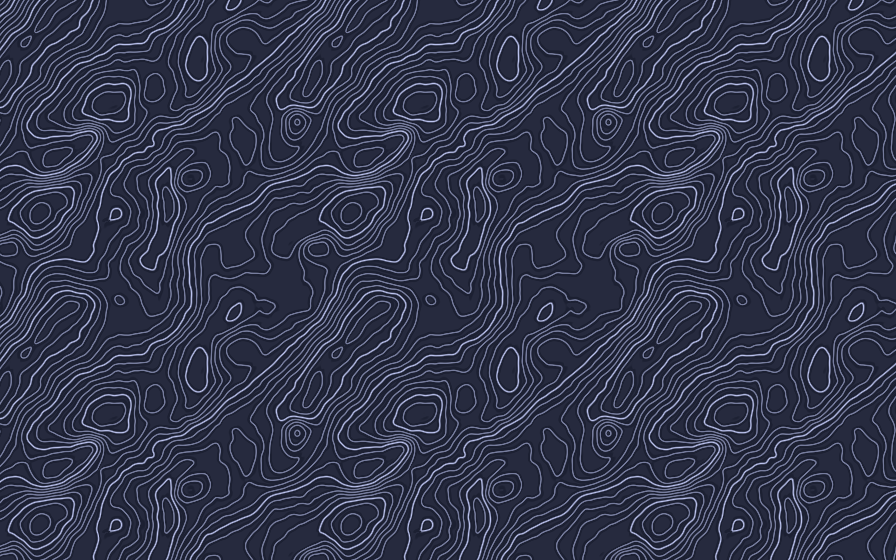
This pattern is drawn by a Shadertoy shader. Its source:

```glsl
// Seamless topographic map: pale contour lines on dark navy, on a square tile.
// Even diagonal slopes are bent by a wave and periodic noise, with hills and
// hollows set on their crests; every fifth contour of the field is heavier.

#define TILES_DOWN 1.8
#define RELIEF 8.8
#define BEND 0.08
#define WARP 0.085
#define ROUGHNESS 3.0
#define MAJOR_STEP 5.0
#define THIN_WIDTH 0.0013
#define BOLD_WIDTH 0.0023
#define HALO_WIDTH 0.0055
#define GROUND vec3(0.150, 0.165, 0.242)
#define SHADE vec3(0.108, 0.125, 0.196)
#define INK vec3(0.79, 0.82, 1.0)

const float TAU = 6.2831853;
const float STRETCH = 1.3;

// Landforms: centre x, centre y (downwards), radius, height
const int LANDFORMS = 12;
const vec4 landforms[LANDFORMS] = vec4[LANDFORMS](
    vec4(0.18, 0.50, 0.095, 7.8), vec4(0.30, 0.42, 0.060, 6.0),
    vec4(0.76, 0.13, 0.095, 6.2), vec4(0.49, 0.26, 0.075, 5.4),
    vec4(0.81, 0.81, 0.120, 7.0), vec4(0.05, 0.79, 0.065, 5.8),
    vec4(0.77, 0.48, 0.100, -6.6), vec4(0.96, 0.41, 0.050, -6.2),
    vec4(0.31, 0.83, 0.090, -4.8), vec4(0.36, 0.99, 0.095, -5.8),
    vec4(0.40, 0.67, 0.075, -4.8), vec4(0.61, 0.57, 0.050, -5.4));

vec3 hash3(vec2 cell) {
    vec3 v = fract(cell.xyx * vec3(0.1031, 0.1030, 0.0973) + 0.37);
    v += dot(v, v.yxz + 33.33);
    return fract((v.xxy + v.yzz) * v.zyx);
}

// Three channels of value noise that wraps after `period` cells
vec3 tiledNoise(vec2 q, float period) {
    q *= period;
    vec2 cell = floor(q), f = q - cell;
    f = f * f * f * (f * (f * 6.0 - 15.0) + 10.0);
    vec2 lo = mod(cell, period), hi = mod(cell + 1.0, period);
    vec3 top = mix(hash3(lo), hash3(vec2(hi.x, lo.y)), f.x);
    vec3 bottom = mix(hash3(vec2(lo.x, hi.y)), hash3(hi), f.x);
    return mix(top, bottom, f.y) - 0.5;
}

vec3 fractalNoise(vec2 q) {
    vec3 sum = vec3(0.0);
    float amplitude = 1.0, period = 4.0;
    for (int i = 0; i < 4; i++) {
        sum += amplitude * tiledNoise(q, period);
        amplitude *= 0.42;
        period *= 2.0;
    }
    return sum;
}

// Height in contour intervals; p is in canvas heights
float terrain(vec2 p) {
    vec2 q = vec2(p.x, 1.0 - p.y) * TILES_DOWN;
    vec3 n = fractalNoise(q);
    q += WARP * n.xy;

    // Rounded triangle wave: evenly spaced contours on winding diagonals
    float across = q.x + q.y + BEND * cos(TAU * (q.x - q.y));
    float base = RELIEF * asin(0.985 * sin(TAU * across)) / (0.25 * TAU);

    // Level the ground around each landform, then raise or sink it
    float bump = 0.0;
    for (int i = 0; i < LANDFORMS; i++) {
        vec4 form = landforms[i];
        vec2 d = q - form.xy;
        d -= round(d);
        vec2 along = vec2((d.x - d.y) / STRETCH, d.x + d.y) * 0.7071;
        float r2 = dot(along, along) / (form.z * form.z);
        base = mix(base, -sign(form.w) * RELIEF * 0.95, 0.6 * exp(-r2 / 1.8));
        bump += form.w * exp(-r2);
    }
    return base + bump + ROUGHNESS * n.z;
}

// Share of a soft pixel covered by a line at the given distance
float lineCoverage(float dist, float width, float pixel) {
    float right = min(dist + 0.5 * pixel, 0.5 * width);
    float left = max(dist - 0.5 * pixel, -0.5 * width);
    return clamp((right - left) / pixel, 0.0, 1.0);
}

void mainImage(out vec4 fragColor, in vec2 fragCoord) {
    vec2 p = fragCoord / iResolution.y;
    float pixel = 1.4 / iResolution.y;

    // Height and slope give the distance to the nearest contour
    const float STEP = 0.0008;
    float h = terrain(p);
    vec2 slope = vec2(terrain(p + vec2(STEP, 0.0)), terrain(p + vec2(0.0, STEP))) - h;
    float level = round(h);
    float dist = abs(h - level) / max(length(slope) / STEP, 2.0);

    // Heavier line on every major level
    bool major = mod(level, MAJOR_STEP) < 0.5;
    float ink = lineCoverage(dist, major ? BOLD_WIDTH : THIN_WIDTH, pixel);

    // Ground darkens softly beside the lines
    float halo = 1.0 - smoothstep(0.8 * HALO_WIDTH, 1.2 * HALO_WIDTH, dist);
    vec3 color = mix(mix(GROUND, SHADE, halo), INK, ink);
    fragColor = vec4(color, 1.0);
}
```
